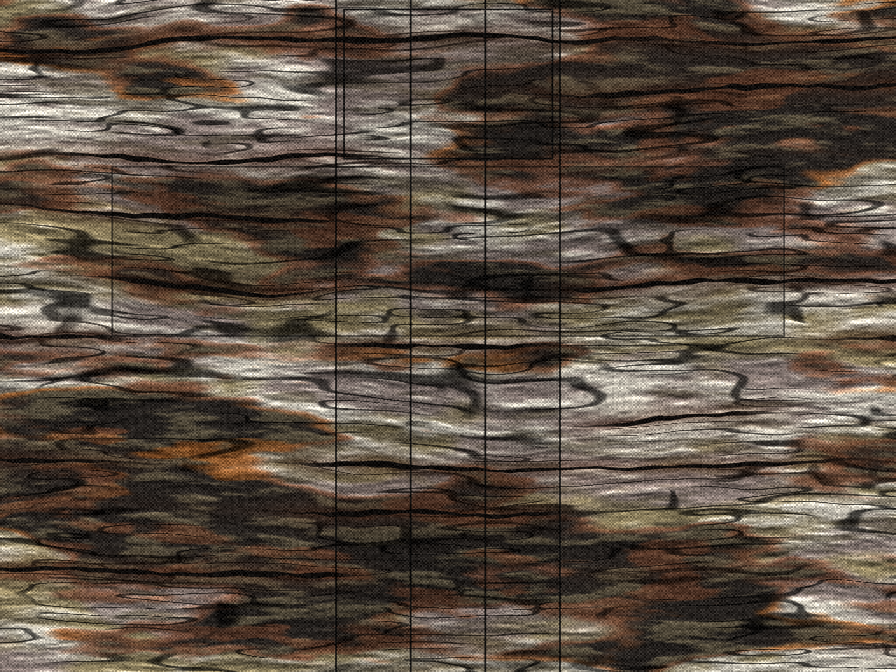
Give the GLSL for this texture, as a Shadertoy shader.

```glsl
// Weathered timber: pale horizontal grain, rotten dark hollows with rusty rims,
// long black cracks and a thin unfolded-box outline laid over the boards.
// Stretched value noise makes the wood; soft ellipses steer where it decays.
#define GRAIN_SCALE vec2(14.0, 75.0)
#define ROT_SCALE vec2(4.0, 17.0)
#define CRACK_COUNT 11
#define CRACK_WIDTH 0.0030
#define LINE_WIDTH 0.0013
#define DITHER 0.13
#define CHAR_COLOR vec3(0.145, 0.13, 0.12)
#define OLIVE_COLOR vec3(0.31, 0.28, 0.22)
#define RUST_COLOR vec3(0.42, 0.25, 0.17)
#define STONE_COLOR vec3(0.53, 0.475, 0.455)
#define TAN_COLOR vec3(0.54, 0.49, 0.36)
#define PALE_COLOR vec3(0.76, 0.74, 0.69)

float hash(vec2 p) {
    return fract(sin(dot(p, vec2(127.1, 311.7))) * 43758.5453);
}

float noise(vec2 p) {
    vec2 i = floor(p), f = fract(p);
    f = f * f * (3.0 - 2.0 * f);
    return mix(mix(hash(i), hash(i + vec2(1, 0)), f.x),
               mix(hash(i + vec2(0, 1)), hash(i + vec2(1, 1)), f.x), f.y);
}

float fbm(vec2 p) {
    float sum = 0.0, amp = 0.53;
    for (int i = 0; i < 4; i++) {
        sum += amp * noise(p);
        p = p * 2.03 + 17.3;
        amp *= 0.5;
    }
    return sum;
}

float blob(vec2 p, vec2 center, vec2 radius) {
    vec2 d = (p - center) / radius;
    return exp(-dot(d, d));
}

// Where the wood has decayed
float decay(vec2 p) {
    float b = blob(p, vec2(0.16, 0.27), vec2(0.32, 0.17));
    b += blob(p, vec2(1.14, 0.88), vec2(0.28, 0.10));
    b += blob(p, vec2(0.75, 0.19), vec2(0.36, 0.08));
    b += 0.8 * blob(p, vec2(0.73, 0.60), vec2(0.13, 0.04));
    b += 0.7 * blob(p, vec2(0.05, 0.93), vec2(0.18, 0.05));
    b += 0.7 * blob(p, vec2(0.34, 0.70), vec2(0.12, 0.05));
    b += 0.7 * blob(p, vec2(1.06, 0.71), vec2(0.09, 0.04));
    b += 0.5 * blob(p, vec2(0.80, 0.03), vec2(0.70, 0.04));
    return 0.32 + 0.95 * (fbm(p * ROT_SCALE) - 0.5) + 0.42 * min(b, 1.0);
}

float stroke(float d, float width, float px) {
    return 1.0 - smoothstep(width - px, width + px, abs(d));
}

float boxDistance(vec2 p, vec2 center, vec2 halfSize) {
    vec2 d = abs(p - center) - halfSize;
    return length(max(d, 0.0)) + min(max(d.x, d.y), 0.0);
}

void mainImage(out vec4 fragColor, in vec2 fragCoord) {
    vec2 p = fragCoord / iResolution.y;
    float px = 0.7 / iResolution.y;

    // Bend the fibres gently
    vec2 q = p;
    q.y += 0.05 * (fbm(p * vec2(2.5, 5.0)) - 0.5);
    float grain = fbm(q * GRAIN_SCALE);
    float relief = grain - fbm((q + vec2(0.002, 0.004)) * GRAIN_SCALE);
    float tone = fbm(q * vec2(3.0, 15.0) + 40.0);
    float rot = decay(q) + 0.16 * (grain - 0.5);
    float rim = smoothstep(0.37, 0.46, rot);
    float hollow = smoothstep(0.43, 0.53, rot);

    // Sound wood
    vec3 col = mix(STONE_COLOR, TAN_COLOR, smoothstep(0.42, 0.56, fbm(q * vec2(4.0, 12.0) + 9.0)));
    col = mix(col, PALE_COLOR, smoothstep(0.44, 0.66, 0.5 * tone + 0.5 * grain + 0.03));
    col = mix(col, OLIVE_COLOR, 0.65 * smoothstep(0.52, 0.72, fbm(q * vec2(9.0, 60.0) + 23.0)));

    // Rusty rims and charred hollows
    vec3 rust = mix(RUST_COLOR, vec3(0.62, 0.34, 0.12), smoothstep(0.56, 0.74, tone));
    col = mix(col, rust, 0.8 * rim);
    vec3 burnt = mix(CHAR_COLOR, OLIVE_COLOR, smoothstep(0.47, 0.68, grain));
    burnt = mix(burnt, rust, 0.6 * smoothstep(0.58, 0.68, fbm(q * vec2(8.0, 34.0) + 5.0)));
    col = mix(col, burnt, hollow);
    col *= 1.0 + relief * mix(1.7, 1.2, hollow);

    // Hairline splits along the grain, in two sizes
    for (int i = 0; i < 2; i++) {
        float k = float(i);
        vec2 s = q * vec2(5.0, 48.0) * (1.0 + 0.9 * k) + 3.0 + 20.0 * k;
        float split = abs(noise(s) - 0.5);
        float mask = smoothstep(0.40, 0.58, noise(q * vec2(8.0, 24.0) + 31.0 * k));
        col *= 1.0 - 0.65 * mask * (1.0 - smoothstep(0.02, 0.07, split));
    }

    // Long cracks with stained edges
    for (int i = 0; i < CRACK_COUNT; i++) {
        float k = float(i);
        float y = (k + 0.25 + 0.5 * hash(vec2(k, 4.0))) / float(CRACK_COUNT);
        float d = q.y - y - 0.012 * (noise(vec2(p.x * 7.0, k * 9.0)) - 0.5);
        d += 0.003 * (noise(vec2(p.x * 45.0, k * 3.0)) - 0.5);
        float open = smoothstep(0.25, 0.65, noise(vec2(p.x * 3.0 + k * 5.0, k)));
        float width = CRACK_WIDTH * open * (0.5 + noise(vec2(p.x * 30.0, k)));
        float stain = exp(-abs(d) * 80.0) * open;
        col = mix(col, RUST_COLOR * 0.75, 0.65 * stain);
        col = mix(col, vec3(0.06, 0.05, 0.045), open * stroke(d, width, px));
    }

    // Shaded cross and its thin outlines
    float column = boxDistance(p, vec2(0.667, 0.5), vec2(0.167, 0.6));
    float band = boxDistance(p, vec2(0.667, 0.626), vec2(0.5, 0.126));
    col *= 1.0 - 0.15 * (1.0 - smoothstep(-px, px, min(column, band)));
    float lines = 0.6 * stroke(band, LINE_WIDTH, px);
    float fold = abs(fract((p.x - 0.5) * 9.0 + 0.5) - 0.5) / 9.0;
    lines = max(lines, stroke(fold, LINE_WIDTH, px) * step(column, 0.01));
    float lid = boxDistance(p, vec2(0.667, 0.875), vec2(0.155, 0.111));
    lines = max(lines, stroke(lid, LINE_WIDTH, px));
    col = mix(col, vec3(0.03), 0.9 * lines);

    // Checkered print dither and speckle
    vec2 cell = floor(p * 384.0);
    float checker = mod(cell.x + cell.y, 2.0) - 0.5;
    float speckle = hash(cell) - 0.5;
    col += DITHER * (0.8 * checker + 1.3 * speckle) * (0.45 + col);
    fragColor = vec4(clamp(col, 0.0, 1.0), 1.0);
}
```
